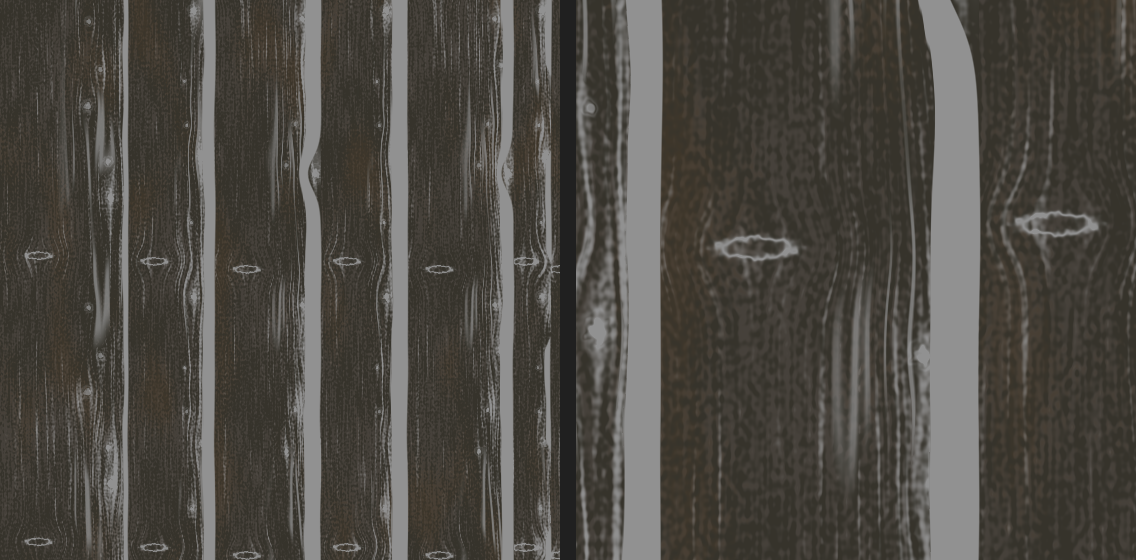
Left, the full canvas; right, a detail of the centre.
Reproduce this texture procedurally as a WebGL 1 fragment shader.

```glsl
precision highp float;
uniform vec2 u_resolution;

#define DARK_WOOD vec3(0.21, 0.20, 0.17)
#define MID_WOOD vec3(0.275, 0.255, 0.23)
#define RUST_WOOD vec3(0.30, 0.235, 0.16)
#define PALE_GREY vec3(0.57, 0.57, 0.57)
#define GAPS 6
#define KNOTS 6
#define KNOT_ROW 0.511
#define BEND_HEIGHT 0.69
#define GRAIN_DENSITY 190.0
#define WEAR 0.15

vec2 hash2(vec2 p) {
    p = vec2(dot(p, vec2(127.1, 311.7)), dot(p, vec2(269.5, 183.3)));
    return fract(sin(p) * 43758.55);
}

float cornerSlope(vec2 cell, vec2 offset, vec2 f) {
    return dot(hash2(cell + offset) * 2.0 - 1.0, f - offset);
}

float gradientNoise(vec2 p) {
    vec2 cell = floor(p), f = fract(p);
    vec2 s = f * f * f * (f * (f * 6.0 - 15.0) + 10.0);
    float low = mix(cornerSlope(cell, vec2(0.0), f), cornerSlope(cell, vec2(1.0, 0.0), f), s.x);
    float high = mix(cornerSlope(cell, vec2(0.0, 1.0), f), cornerSlope(cell, vec2(1.0), f), s.x);
    return mix(low, high, s.y);
}

// Right edge of each gap: alternating narrow and wide boards, then a sliver
float gapEnd(float i) {
    return min(0.229 + 0.172 * i - 0.017 * mod(i, 2.0), 0.984);
}

// x: sideways push on the grain, y: pale marks, z: wear around the knots
vec3 knots(vec2 q, float kind, float width) {
    vec3 sum = vec3(0.0);
    for (int j = 0; j < KNOTS; j++) {
        float n = float(j);
        vec2 rnd = hash2(vec2(n, kind * 17.0 + 3.0));
        float slot = 1.0 - step(0.5, n);
        vec2 centre = vec2(mix(0.62 + 0.32 * rnd.x, 0.3, slot) * width,
                           (n + 0.6 * rnd.y) / float(KNOTS) * KNOT_ROW);
        vec2 size = mix(vec2(0.007, 0.008) * (0.5 + rnd.y), vec2(0.021, 0.006), slot);
        if (kind > 1.5 && j == 1) {
            centre = vec2(width - 0.008, BEND_HEIGHT);
            size = vec2(0.011, 0.016);
        }
        vec2 d = q - centre;
        d.y = (fract(d.y / KNOT_ROW + 0.5) - 0.5) * KNOT_ROW;
        float r = length(d / size) + 0.5 * gradientNoise(d * 220.0 + n * 9.0);
        vec2 e = d / (size * vec2(2.2, 4.5));
        float reach = exp(-dot(e, e));
        float core = 1.0 - smoothstep(0.35, 0.8, r);
        float rim = exp(-18.0 * (r - 1.0) * (r - 1.0));
        sum += vec3(d.x * 0.7 * reach, mix(core, rim, slot) + 0.3 * rim, reach * 0.25);
    }
    return sum;
}

void main() {
    vec2 uv = gl_FragCoord.xy / u_resolution;
    float aa = 1.0 / u_resolution.x;

    // Pale gaps with a clean right edge and a ragged, feathered left edge
    float gap = 0.0, halo = 0.0, start = 0.0, board = 0.0;
    float ragged = 0.004 * gradientNoise(uv * vec2(260.0, 14.0));
    for (int k = 0; k < GAPS; k++) {
        float i = float(k);
        float bend = exp(-pow(abs(uv.y - BEND_HEIGHT) / 0.04, 2.0));
        bend *= step(0.5, i) * (1.0 - mod(i, 2.0));
        float right = gapEnd(i) + 0.004 * gradientNoise(vec2(i * 7.3, uv.y * 7.0)) - 0.022 * bend;
        float w = 0.010 + 0.02 * sin(3.1416 * i / 5.0);
        w = w * (1.0 - 0.5 * bend) + 0.006 * gradientNoise(vec2(i * 3.7 + 0.4, uv.y * 9.0));
        if (k == 5) w *= smoothstep(-0.5, 0.2, cos(6.2832 * (uv.y - 0.63) / 0.335));
        float left = right - w + ragged * min(w / 0.02, 1.0);
        float inside = smoothstep(left - aa, left + aa, uv.x) * (1.0 - smoothstep(right - aa, right + aa, uv.x));
        gap = max(gap, inside * smoothstep(0.0, 0.003, w));
        float behind = left - uv.x;
        float fade = 0.5 + gradientNoise(vec2(i * 5.3, uv.y * 5.0));
        halo = max(halo, step(0.0, behind) * exp(-max(behind, 0.0) / 0.012) * fade);
        if (uv.x > gapEnd(i)) {
            start = gapEnd(i);
            board = i + 1.0;
        }
    }

    // Two board kinds alternate after the first board
    float kind = board < 0.5 ? 0.0 : 1.0 + mod(board - 1.0, 2.0);
    float width = max(gapEnd(board) - start, 0.06);
    vec2 q = vec2(uv.x - start, uv.y);
    float across = q.x / width;
    vec3 knot = knots(q, kind, width);

    // Grain flows around knots and leans on one kind of board
    float u = q.x - knot.x + 0.006 * gradientNoise(vec2(q.x * 9.0 + kind * 5.0, uv.y * 4.0));
    u += 0.03 * uv.y * smoothstep(0.5, 0.8, across) * step(1.5, kind);
    float streak = gradientNoise(vec2(u * GRAIN_DENSITY, uv.y * 2.5) + kind * 31.0);
    float fine = gradientNoise(vec2(u * 310.0, uv.y * 16.0) + kind * 13.0);
    float speck = gradientNoise(uv * vec2(270.0, 200.0));
    float blotch = gradientNoise(uv * vec2(9.0, 4.0) + 2.7) + 0.5 * gradientNoise(uv * vec2(27.0, 13.0));

    // Long split lines on the right half of each board
    float split = abs(gradientNoise(vec2(u * 45.0, uv.y * 1.3) + kind * 7.0));
    float gate = smoothstep(0.0, 0.2, gradientNoise(vec2(u * 20.0, uv.y * 5.0) + 4.0));
    float lines = (1.0 - smoothstep(0.02, 0.09, split)) * gate * smoothstep(0.4, 0.65, across);

    // Wear exposes the pale ridges
    float wear = WEAR + 0.35 * blotch + 0.25 * smoothstep(0.4, 0.95, across) + 0.5 * halo + knot.z;
    float pale = smoothstep(-0.05, 0.7, streak * 0.9 + fine * 0.5 + speck * 0.35 + wear - 0.42);
    pale = clamp(max(pale, 0.75 * lines) + 0.75 * knot.y, 0.0, 1.0);

    vec3 wood = mix(DARK_WOOD, MID_WOOD, smoothstep(-0.25, 0.4, fine + speck + 0.5 * blotch));
    float rust = smoothstep(0.0, 0.5, gradientNoise(uv * vec2(14.0, 5.0) + 8.0) + 0.4 * speck);
    wood = mix(wood, RUST_WOOD, 0.4 * rust);
    vec3 color = mix(wood, PALE_GREY, pale);
    gl_FragColor = vec4(mix(color, PALE_GREY, gap), 1.0);
}
```
